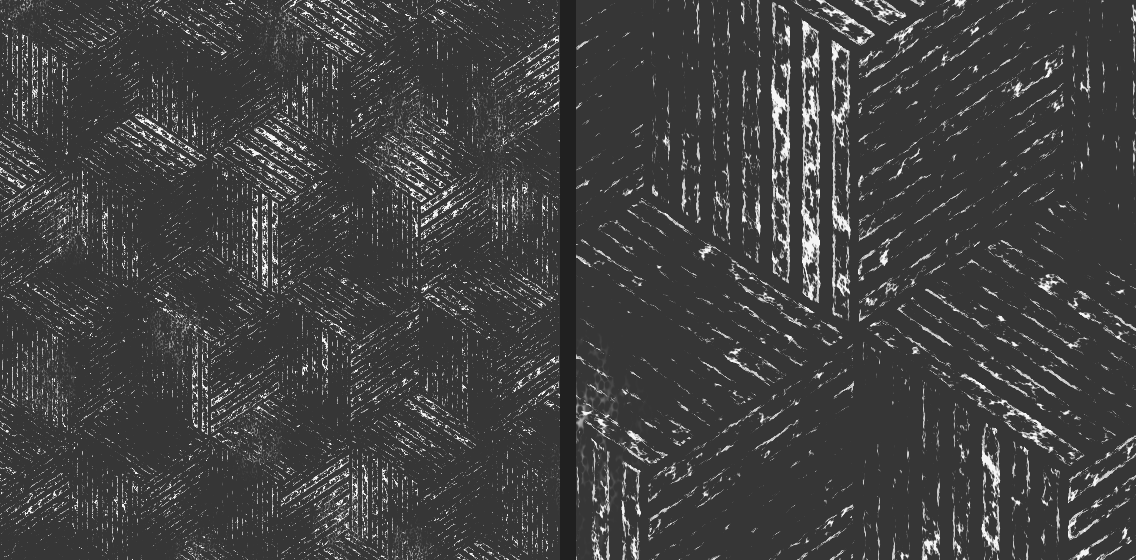
Left, the full canvas; right, a detail of the centre.
A WebGL 2 fragment shader for this pattern:

```glsl
#version 300 es
precision highp float;

uniform vec2 u_resolution;
out vec4 fragColor;

// Colours
const vec3 CHARCOAL = vec3(0.21);
const vec3 CHALK = vec3(0.96);

// Stacked cubes: four across, four rows, alternate rows shifted by half
const vec2 HALF_CUBE = vec2(0.125, 0.25 / 3.0);
const vec2 CUBE_ORIGIN = vec2(0.625, 0.3854);
const float BARS_PER_FACE = 7.0;
const float BAR_FILL = 0.56;
const float BAR_PITCH = 0.0188;
const float EDGE_LENGTH = 0.15;
const float END_GAP = 0.002;

// Wear
const vec2 GRAIN = vec2(18.0, 14.0);
const float WEAR_LEVEL = 0.665;
const float WEAR_SOFTNESS = 0.09;
const float FACE_VARIATION = 0.09;
const float BAR_VARIATION = 0.13;
const float PATCH_VARIATION = 0.30;
const float EDGE_ROUGHNESS = 0.003;

// Thin broken outlines of the bars
const vec2 RIM_GRAIN = vec2(40.0, 10.0);
const float RIM_WIDTH = 0.0014;
const float RIM_BOOST = 0.14;
const float RIM_STRENGTH = 0.8;

// Dusty smudges
const vec2 SMUDGE_SCALE = vec2(3.5, 2.6);
const vec2 DUST_CLUMP = vec2(75.0, 26.0);
const vec2 DUST_SCALE = vec2(330.0, 210.0);
const float SMUDGE_RADIUS = 0.23;
const float DUST_STRENGTH = 0.8;

vec2 hash2(vec2 p) {
    vec3 q = fract(p.xyx * vec3(0.1031, 0.1030, 0.0973));
    q += dot(q, q.yzx + 33.33);
    return fract((q.xx + q.yz) * q.zy);
}

// Cellular noise: distance to the nearest scattered point
float cells(vec2 p) {
    vec2 base = floor(p);
    float nearest = 8.0;
    for (int j = -1; j <= 1; j++) {
        for (int i = -1; i <= 1; i++) {
            vec2 cell = base + vec2(i, j);
            vec2 offset = cell + hash2(cell) - p;
            nearest = min(nearest, dot(offset, offset));
        }
    }
    return sqrt(nearest);
}

float layeredCells(vec2 p) {
    return 0.45 * cells(p)
         + 0.3 * cells(p * 2.1 + 17.0)
         + 0.25 * cells(p * 4.7 + 41.0);
}

float hexRadius(vec2 q) {
    q = abs(q);
    return max(q.x, 0.5 * (q.x + q.y));
}

// Position inside the nearest cube, in half-cube units
vec2 cubeLocal(vec2 q) {
    const vec2 period = vec2(2.0, 6.0);
    vec2 evenRow = mod(q + 0.5 * period, period) - 0.5 * period;
    vec2 oddRow = mod(q, period) - 0.5 * period;
    return hexRadius(evenRow) < hexRadius(oddRow) ? evenRow : oddRow;
}

// Face coordinates: x across the bars, y along them, z the face index
vec3 cubeFace(vec2 d) {
    if (d.y > abs(d.x)) return vec3(0.5 * (d.x + d.y), 0.5 * (d.y - d.x), 0.0);
    if (d.x < 0.0) return vec3(-d.x, 0.5 * (-d.x - d.y), 1.0);
    return vec3(0.5 * (d.x - d.y), d.x, 2.0);
}

void main() {
    vec2 p = gl_FragCoord.xy / u_resolution;
    float halfPixel = 0.5 / min(u_resolution.x, u_resolution.y);

    vec2 q = (p - CUBE_ORIGIN) / HALF_CUBE;
    vec2 local = cubeLocal(q);
    vec3 face = cubeFace(local);
    vec2 faceId = round(q - local) + face.z * vec2(17.0, 31.0) + 60.0;
    vec2 faceSeed = hash2(faceId);
    vec2 grainShift = floor(faceSeed * 200.0);

    // Bars with slightly ragged edges
    float barPos = face.x * BARS_PER_FACE;
    float barSeed = hash2(faceId * 7.0 + floor(barPos)).x;
    float grain = layeredCells(face.xy * GRAIN + grainShift);
    float side = (0.5 * BAR_FILL - abs(fract(barPos) - 0.5)) * BAR_PITCH;
    float end = min(face.y, 1.0 - face.y) * EDGE_LENGTH - END_GAP;
    float inside = min(side, end) + (grain - 0.46) * EDGE_ROUGHNESS;
    float bar = smoothstep(-halfPixel, halfPixel, inside);

    // Chalk flecks, denser in favoured faces, bars and patches
    float level = WEAR_LEVEL
                - FACE_VARIATION * (faceSeed.x - 0.5)
                - BAR_VARIATION * (barSeed - 0.5)
                - PATCH_VARIATION * (cells(p * 8.0 + 5.0) - 0.46);
    float chalk = smoothstep(level - WEAR_SOFTNESS, level + WEAR_SOFTNESS, grain);

    // Broken outlines survive longer than the filling
    float rim = 1.0 - smoothstep(RIM_WIDTH - halfPixel, RIM_WIDTH + halfPixel, inside);
    float rimGrain = layeredCells(face.xy * RIM_GRAIN + grainShift + 80.0);
    float rimLevel = level - RIM_BOOST;
    float rimChalk = smoothstep(rimLevel - WEAR_SOFTNESS, rimLevel + WEAR_SOFTNESS, rimGrain);
    chalk = bar * max(chalk, RIM_STRENGTH * rim * rimChalk);

    // Upright smudges of fine dust
    float smudge = 1.0 - smoothstep(0.0, SMUDGE_RADIUS, cells(p * SMUDGE_SCALE + 3.0));
    float clump = smoothstep(0.3, 0.7, layeredCells(p * DUST_CLUMP));
    float dust = smudge * clump * smoothstep(0.3, 0.8, cells(p * DUST_SCALE));
    chalk = max(chalk, DUST_STRENGTH * dust);

    fragColor = vec4(mix(CHARCOAL, CHALK, chalk), 1.0);
}
```
